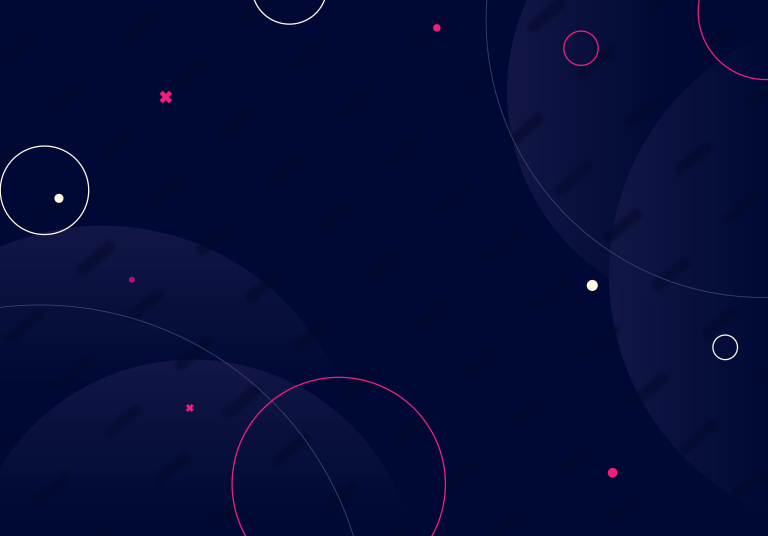
Give the GLSL for this background, as a Shadertoy shader.

```glsl
// Night-blue backdrop: large discs that fade inward from a lit rim, thin rings,
// dots and small crosses, over a faint lattice of dark slanted smudges.
// All shapes are signed distances in units of canvas height, layered in order.

#define NIGHT vec3(0.0, 0.037, 0.208)
#define SMUDGE vec3(0.012, 0.036, 0.172)
#define RIM vec3(0.070, 0.088, 0.275)
#define HAIRLINE vec3(0.24, 0.25, 0.42)
#define PINK vec3(0.95, 0.12, 0.48)
#define PLUM vec3(0.70, 0.06, 0.48)
#define CREAM vec3(1.0, 0.98, 0.90)
#define DISC_FADE 0.29
#define RING_HALF 0.0012
#define HAIR_HALF 0.0008

// Discs: centre, radius, fade direction (0 = downward, 1 = rightward)
const vec4 DISCS[4] = vec4[4](
    vec4(0.191, 0.099, 0.480, 0.0), vec4(0.359, -0.091, 0.420, 0.0),
    vec4(1.359, 0.829, 0.413, 1.0), vec4(1.623, 0.489, 0.487, 1.0));

// Hairline circles: centre, radius
const vec3 HAIRS[2] = vec3[2](
    vec3(0.074, -0.182, 0.613), vec3(1.424, 0.962, 0.517));

// Rings, dots and crosses: centre, radius, tint (0 pink, 1 cream, 2 plum)
const vec4 RINGS[6] = vec4[6](
    vec4(0.540, 1.025, 0.070, 1.0), vec4(0.083, 0.645, 0.0825, 1.0),
    vec4(1.353, 0.352, 0.0229, 1.0), vec4(1.084, 0.910, 0.032, 0.0),
    vec4(1.429, 0.978, 0.1264, 0.0), vec4(0.632, 0.097, 0.199, 0.0));
const vec4 DOTS[5] = vec4[5](
    vec4(0.815, 0.948, 0.0069, 0.0), vec4(0.110, 0.630, 0.0084, 1.0),
    vec4(1.105, 0.4675, 0.0103, 1.0), vec4(1.143, 0.118, 0.009, 0.0),
    vec4(0.246, 0.478, 0.0055, 2.0));
const vec4 CROSSES[2] = vec4[2](
    vec4(0.3095, 0.819, 0.0125, 0.0), vec4(0.354, 0.239, 0.0078, 0.0));

// Antialiased coverage of a shape and of a line along its outline
float fill(float dist) {
    return clamp(0.5 - dist * iResolution.y, 0.0, 1.0);
}

float stroke(float dist, float halfWidth) {
    return fill(dist - halfWidth) - fill(dist + halfWidth);
}

float circle(vec2 p, vec3 c) {
    return length(p - c.xy) - c.z;
}

// Diagonal cross whose arms reach "size" from the centre
float cross45(vec2 p, float size) {
    vec2 q = abs(vec2(p.x + p.y, p.x - p.y)) * 0.7071;
    q = vec2(max(q.x, q.y), min(q.x, q.y));
    return max(q.x - size, q.y - size * 0.34);
}

vec3 tint(float id) {
    return id < 0.5 ? PINK : id < 1.5 ? CREAM : PLUM;
}

// Soft slanted capsules repeated on a skewed lattice
float smudges(vec2 p) {
    mat2 lattice = mat2(0.0911, -0.0892, 0.223, 0.0372);
    vec2 cell = inverse(lattice) * (p - vec2(0.6245, 0.593));
    vec2 q = lattice * (cell - round(cell));
    vec2 axis = vec2(0.76, 0.65);
    float along = clamp(dot(q, axis), -0.032, 0.032);
    return 1.0 - smoothstep(0.004, 0.017, length(q - axis * along));
}

void mainImage(out vec4 fragColor, in vec2 fragCoord) {
    vec2 p = fragCoord / iResolution.y;
    vec3 col = NIGHT;

    // Discs, brightest at the leading rim
    for (int i = 0; i < 4; i++) {
        vec4 d = DISCS[i];
        float depth = d.w < 0.5 ? d.y + d.z - p.y : p.x - d.x + d.z;
        float glow = clamp(1.0 - depth / DISC_FADE, 0.0, 1.0);
        col = mix(col, RIM, glow * fill(circle(p, d.xyz)));
    }
    col = mix(col, SMUDGE, 0.6 * smudges(p));

    // Line work
    for (int i = 0; i < 2; i++)
        col = mix(col, HAIRLINE, stroke(circle(p, HAIRS[i]), HAIR_HALF));
    for (int i = 0; i < 6; i++)
        col = mix(col, tint(RINGS[i].w), stroke(circle(p, RINGS[i].xyz), RING_HALF));

    // Small solid accents
    for (int i = 0; i < 5; i++)
        col = mix(col, tint(DOTS[i].w), fill(circle(p, DOTS[i].xyz)));
    for (int i = 0; i < 2; i++) {
        vec4 c = CROSSES[i];
        col = mix(col, tint(c.w), fill(cross45(p - c.xy, c.z)));
    }

    fragColor = vec4(col, 1.0);
}
```
